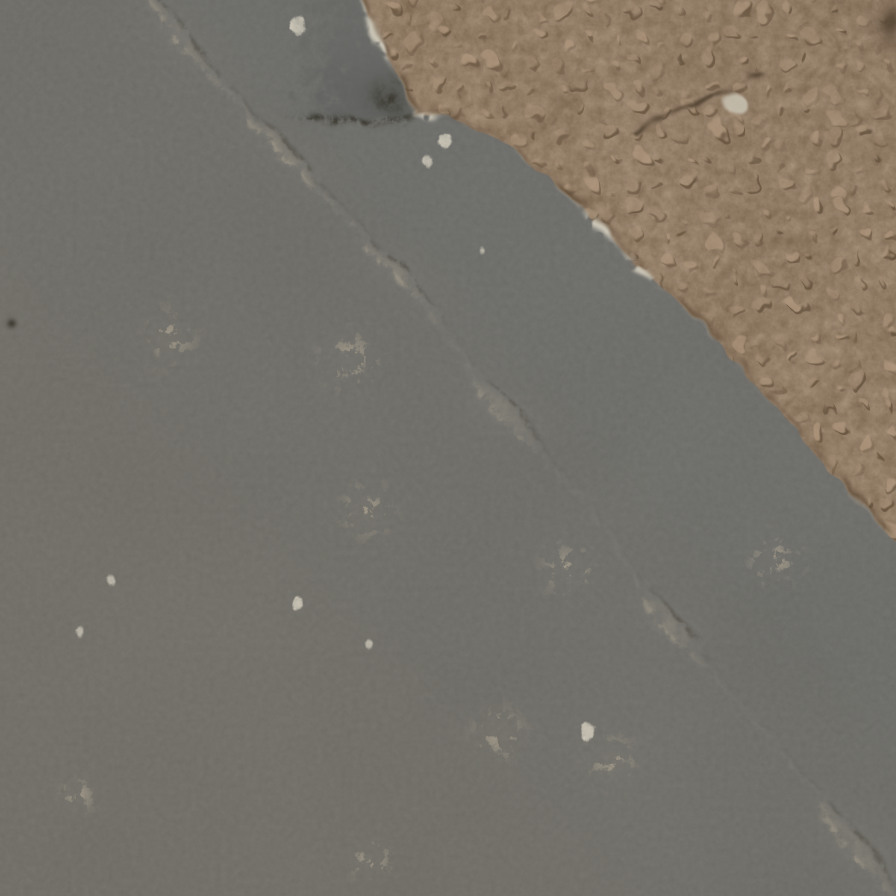
Write a Shadertoy shader that draws this texture.

```glsl
// Worn grey asphalt with a diagonal seam, crumbling against pebbly brown soil.
const vec3 ASPHALT_LOW = vec3(.449, .441, .414);
const vec3 ASPHALT_HIGH = vec3(.436, .436, .422);
const vec3 SOIL = vec3(.568, .485, .40);
const vec3 SOIL_SHADOW = vec3(.36, .29, .21);
const vec3 PEBBLE = vec3(.70, .605, .50);
const vec3 DUST = vec3(.64, .605, .54);
const vec3 CHIP = vec3(.80, .78, .72);
const vec3 HOLLOW = vec3(.37, .375, .37);
const vec3 DARK = vec3(.21, .20, .16);
const float GRAIN = .032;
const float PEBBLE_CELLS = 36.;

// Soil border and seam, both running left to right
const vec2 BORDER[11] = vec2[](vec2(.392,1.03), vec2(.423,.954), vec2(.449,.909),
    vec2(.462,.874), vec2(.501,.869), vec2(.573,.837), vec2(.651,.766), vec2(.716,.7),
    vec2(.781,.642), vec2(.911,.492), vec2(1.05,.34));
const vec2 SEAM[9] = vec2[](vec2(.15,1.03), vec2(.215,.941), vec2(.345,.805), vec2(.482,.655),
    vec2(.55,.555), vec2(.677,.414), vec2(.742,.31), vec2(.859,.18), vec2(1.03,-.04));
// Seam bulges: height, half span, width
const vec3 BULGES[6] = vec3[](vec3(.96,.05,.005), vec3(.83,.045,.004), vec3(.7,.04,.005),
    vec3(.54,.032,.011), vec3(.305,.03,.009), vec3(.055,.045,.009));
// Chips and dusty scuffs: centre, radius
const vec3 CHIPS[9] = vec3[](vec3(.333,.971,.011), vec3(.497,.844,.009), vec3(.477,.82,.008),
    vec3(.538,.72,.004), vec3(.332,.327,.008), vec3(.124,.353,.006), vec3(.089,.295,.006),
    vec3(.412,.281,.006), vec3(.655,.184,.01));
const vec3 SCUFFS[9] = vec3[](vec3(.39,.6,.027), vec3(.19,.625,.024), vec3(.41,.43,.024),
    vec3(.634,.365,.024), vec3(.865,.375,.024), vec3(.557,.18,.024), vec3(.683,.15,.023),
    vec3(.414,.041,.02), vec3(.087,.112,.016));

vec2 hash2(vec2 p) {
    vec3 q = fract(p.xyx * vec3(.1031, .1030, .0973));
    q += dot(q, q.yzx + 33.33);
    return fract((q.xx + q.yz) * q.zy);
}

float slope(vec2 cell, vec2 f, vec2 corner) {
    return dot(hash2(cell + corner) * 2. - 1., f - corner);
}

float noise(vec2 p) {
    vec2 i = floor(p), f = p - i, u = f * f * (3. - 2. * f);
    return mix(mix(slope(i, f, vec2(0)), slope(i, f, vec2(1, 0)), u.x),
               mix(slope(i, f, vec2(0, 1)), slope(i, f, vec2(1)), u.x), u.y);
}

float fbm(vec2 p) {
    float sum = 0., gain = .6;
    for (int i = 0; i < 4; i++, gain *= .55, p = p * 2.03 + 17.) sum += gain * noise(p);
    return sum;
}

vec2 warp(vec2 p, float scale, float amount) {
    return p + amount * vec2(noise(p * scale), noise(p * scale + 9.));
}

float bell(float x, float width) { return exp(-x * x / (width * width)); }
float spot(vec2 p, float x, float y, float r) { return bell(length(p - vec2(x, y)), r); }

float segment(vec2 p, vec2 a, vec2 b) {
    vec2 d = b - a;
    return length(p - a - d * clamp(dot(p - a, d) / dot(d, d), 0., 1.));
}

// Tracks nearest distance (x) and side (y, positive above the path)
void trace(vec2 p, vec2 a, vec2 b, inout vec2 path) {
    path.x = min(path.x, segment(p, a, b));
    if (p.x >= a.x && p.x < b.x) path.y = sign(p.y - mix(a.y, b.y, (p.x - a.x) / (b.x - a.x)));
}

// Lit faces (x) and the shadows beside them (y)
vec2 pebbles(vec2 p) {
    p = warp(p, 2.2, .35);
    vec2 result = vec2(0);
    for (int k = 0; k < 9; k++) {
        vec2 id = floor(p) + vec2(k % 3 - 1, k / 3 - 1), h = hash2(id), g = hash2(id + 71.);
        vec2 d = p - id - .15 - .7 * h;
        float a = g.x * 6.283, radius = mix(.14, .42, g.y * g.y);
        mat2 turn = mat2(cos(a), 1.6 * sin(a), -sin(a), 1.6 * cos(a));
        float lit = smoothstep(.08, -.1, length(turn * d) - radius);
        float shade = smoothstep(.06, -.06, length(turn * (d + vec2(-.1, .13))) - radius);
        result = max(result, vec2(lit * h.x, shade * (1. - lit) * (.2 + .8 * h.y)));
    }
    return result;
}

vec3 asphalt(vec2 p, float grain) {
    vec3 col = mix(ASPHALT_LOW, ASPHALT_HIGH, smoothstep(.5, 1.5, p.x + p.y));
    col += .016 * fbm(p * 5.) + grain;
    float rough = fbm(p * 66.), broken = smoothstep(-.22, .2, rough);
    // Sunken pocket beside the soil corner
    float rim = p.y - .866 + .012 * noise(p * 38.), left = smoothstep(.32, .39, p.x + .1 * rough);
    col = mix(col, HOLLOW, left * smoothstep(-.003, .005, rim) * (.3 + .4 * bell(p.y - .89, .05)));
    float gap = bell(rim, .005) * left * smoothstep(.47, .45, p.x) * broken;
    col = mix(col, DARK, .8 * max(gap, spot(p, .435, .89, .02) * (.4 + .6 * broken)));
    // Dusty seam, crisp below and shaded above
    vec2 q = warp(p, 30., .009), path = vec2(1, -1);
    float width = .0035, wear = .1;
    for (int i = 0; i < 8; i++) trace(q, SEAM[i], SEAM[i + 1], path);
    for (int i = 0; i < 6; i++) {
        float swell = bell(p.y - BULGES[i].x, BULGES[i].y);
        width += BULGES[i].z * swell;
        wear += .65 * swell;
    }
    float s = path.x * path.y + .006 * rough;
    col = mix(col, DUST, wear * (bell(s, width) * (.15 + .25 * broken) + bell(s, .035) * .06));
    col = mix(col, DUST, wear * broken * broken * bell(s + width * .7, .0035) * .85);
    col = mix(col, DARK, wear * broken * bell(s - width, .003) * .5);
    // Scuffs break into flakes, chips stay solid
    for (int i = 0; i < 9; i++) {
        vec3 c = CHIPS[i], d = SCUFFS[i];
        col = mix(col, DUST, spot(p, d.x, d.y, d.z) * (.06 + .8 * smoothstep(.05, .2, rough)));
        float edge = length((p - c.xy) * vec2(1.2, .9)) - c.z * (.85 + .9 * rough);
        col = mix(col, CHIP, smoothstep(.002, -.002, edge) * (.8 + .6 * rough));
    }
    return mix(col, DARK, .8 * spot(p, .013, .639, .005));
}

vec3 soil(vec2 p, float grain) {
    vec3 col = SOIL + .06 * fbm(p * 9.) + .13 * fbm(p * 65.) + grain * 2.;
    vec2 stones = pebbles(p * PEBBLE_CELLS), q = warp(p, 26., .022);
    col = mix(mix(col, SOIL_SHADOW, stones.y * .7), PEBBLE, stones.x * .7);
    float crack = bell(segment(q, vec2(.71, .855), vec2(.85, .917)), .004);
    crack *= smoothstep(-.25, .2, noise(p * 40.));
    col = mix(col, SOIL_SHADOW * .8, .75 * max(crack, spot(q, .993, .975, .018)));
    return mix(col, CHIP, .8 * smoothstep(.5, .8, spot(q, .818, .886, .017)));
}

void mainImage(out vec4 fragColor, in vec2 fragCoord) {
    vec2 p = fragCoord / iResolution.xy, path = vec2(1, -1), q = warp(p, 45., .008);
    float grain = GRAIN * fbm(p * 150.), soft = max(.0015, 1. / iResolution.y);
    for (int i = 0; i < 10; i++) trace(q, BORDER[i], BORDER[i + 1], path);
    float s = path.x * path.y, patchy = smoothstep(-.15, .25, noise(p * 34.));
    vec3 col = mix(asphalt(p, grain), soil(p, grain), smoothstep(-soft, soft, s));
    // Shadowed joint and broken pale lip
    col = mix(col, SOIL_SHADOW, bell(s - .003, .004) * (.1 + .5 * patchy));
    float lip = max(spot(p, .668, .746, .022), spot(p, .718, .702, .021));
    lip = max(lip, max(spot(p, .418, .962, .03), spot(p, .477, .867, .012)));
    lip *= smoothstep(-.3, 0., noise(p * 80.));
    col = mix(col, CHIP, bell(s + .001, .002 + .003 * lip) * min(lip + .2 * patchy, .95));
    fragColor = vec4(clamp(col, 0., 1.), 1);
}
```
